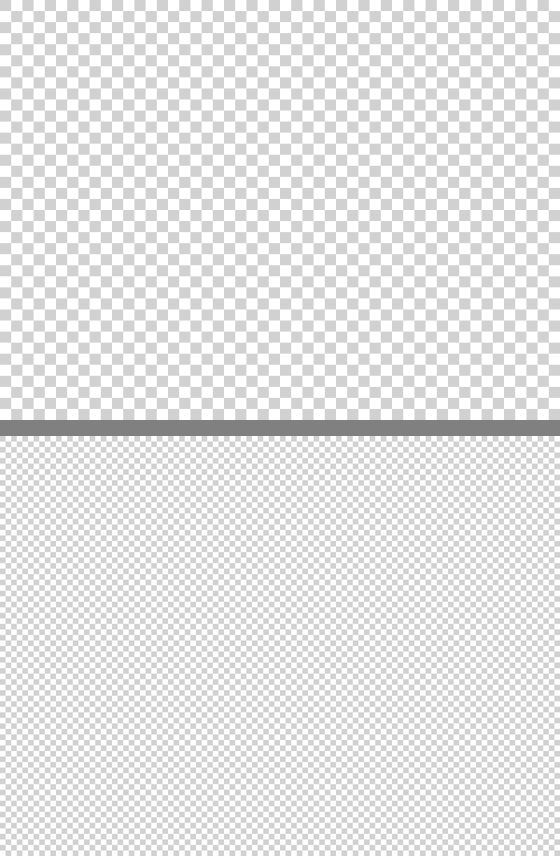
Top, the tile; bottom, the same tile 2 across and 2 down.
Reproduce this pattern procedurally as a WebGL 2 fragment shader.

```glsl
#version 300 es
precision highp float;
// Fine two-tone checkerboard of light grey and white cells, tiling seamlessly.

uniform vec2 u_resolution;
out vec4 fragColor;

// Cells across and down; both even, so opposite edges join.
const vec2 CELLS = vec2(50.0, 38.0);
const vec3 WHITE = vec3(1.0);
const vec3 GREY = vec3(0.82);
const float EDGE_PIXELS = 1.0; // width of the smoothed edge

// Signed distance to the nearest cell edge: positive in even cells.
vec2 edgeDistance(vec2 p) {
    return abs(mod(p - 0.5, 2.0) - 1.0) - 0.5;
}

void main() {
    vec2 cell = gl_FragCoord.xy / u_resolution * CELLS;
    vec2 edgeWidth = EDGE_PIXELS * CELLS / u_resolution;

    // Smoothed square wave from -1 to 1 along each axis
    vec2 wave = clamp(2.0 * edgeDistance(cell) / edgeWidth, -1.0, 1.0);

    // Their product alternates from cell to cell
    float checker = 0.5 + 0.5 * wave.x * wave.y;
    fragColor = vec4(mix(GREY, WHITE, checker), 1.0);
}
```
